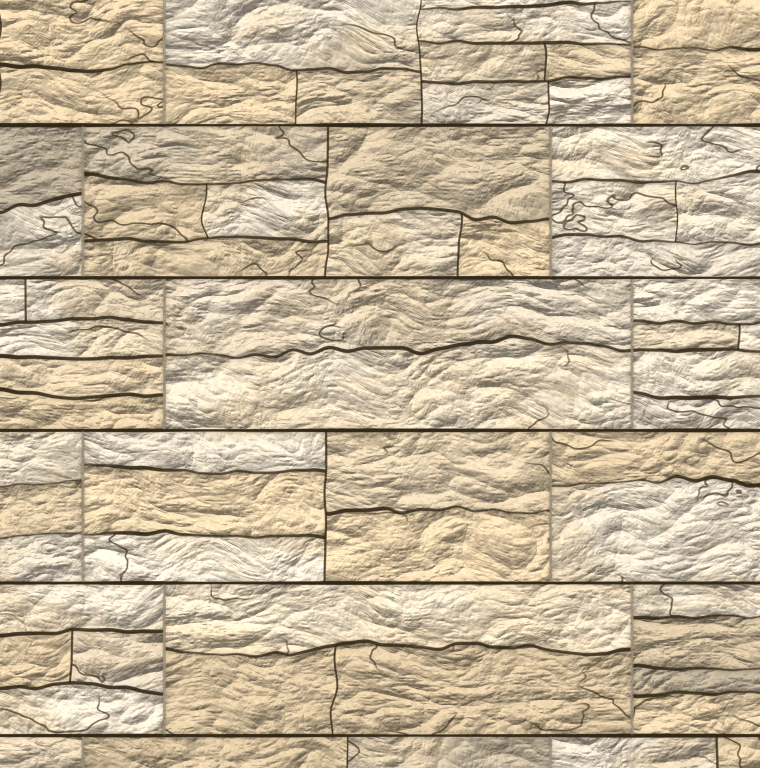
Reproduce this texture procedurally as a Shadertoy shader.

```glsl
// Split-face ledge stone cladding: staggered panels of rough cream, tan and grey courses.

// Layout, in canvas heights
const float ROW_HEIGHT = 0.1987;
const float FIRST_ROW = 0.163;
const float PANEL_WIDTH = 0.609;
const float EVEN_SHIFT = 0.108;
const float ODD_SHIFT = 0.214;

// Line widths and surface strength
const float LEDGE_WIDTH = 0.0021;
const float PANEL_JOINT = 0.0019;
const float STONE_JOINT = 0.0013;
const float CRACK_WIDTH = 0.0010;
const float RELIEF = 5.2;
const float GRAIN = 0.17;

// Colours
const vec3 CREAM = vec3(0.875, 0.825, 0.745);
const vec3 TAN = vec3(0.825, 0.740, 0.605);
const vec3 GREY = vec3(0.700, 0.650, 0.570);
const vec3 MORTAR = vec3(0.620, 0.570, 0.480);
const vec3 CREVICE = vec3(0.190, 0.150, 0.085);

float hash(vec2 p) {
    vec3 q = fract(p.xyx * 0.1031);
    q += dot(q, q.yzx + 33.33);
    return fract((q.x + q.y) * q.z);
}

float noise(vec2 p) {
    vec2 i = floor(p), f = fract(p);
    f = f * f * (3.0 - 2.0 * f);
    return mix(mix(hash(i), hash(i + vec2(1, 0)), f.x),
               mix(hash(i + vec2(0, 1)), hash(i + vec2(1, 1)), f.x), f.y);
}

float fbm(vec2 p, int octaves) {
    float sum = 0.0, amp = 0.5;
    for (int i = 0; i < octaves; i++) {
        sum += amp * noise(p);
        p = mat2(1.6, 1.2, -1.2, 1.6) * p + 17.3;
        amp *= 0.5;
    }
    return sum / (1.0 - 2.0 * amp * 0.5);
}

// Chipped rock height: creased noise, stretched along the bedding
float rockHeight(vec2 p) {
    p += 0.035 * vec2(noise(p * 13.0), noise(p * 13.0 + 40.0));
    p *= vec2(13.0, 25.0);
    float sum = 0.0, amp = 0.5;
    for (int i = 0; i < 5; i++) {
        sum += amp * abs(2.0 * noise(p) - 1.0);
        p = mat2(1.75, 0.95, -0.95, 1.75) * p + 9.1;
        amp *= 0.5;
    }
    return sum;
}

float crackField(vec2 p) { return fbm(p * vec2(8.0, 15.0) + 70.0, 4); }

float line(float d, float width, float soft) {
    return 1.0 - smoothstep(width - soft, width + soft, d);
}

void mainImage(out vec4 fragColor, in vec2 fragCoord) {
    vec2 p = fragCoord / iResolution.y;
    float soft = max(0.8 / iResolution.y, 0.0008);

    // Panel grid, counted down from the top
    float rowPos = (1.0 - p.y - FIRST_ROW) / ROW_HEIGHT;
    float row = floor(rowPos), v = rowPos - row;
    float colPos = (p.x - mix(EVEN_SHIFT, ODD_SHIFT, mod(row, 2.0))) / PANEL_WIDTH;
    float col = floor(colPos), x = (colPos - col) * PANEL_WIDTH;
    vec2 id = vec2(col, row) * 7.0 + 31.0;

    // Most panels divide into two blocks with their own courses
    float bentX = x + 0.012 * (noise(p * vec2(4.0, 28.0)) - 0.5);
    float split = PANEL_WIDTH * mix(0.35, 0.65, hash(id));
    float hasSplit = step(0.25, hash(id + 1.3));
    float side = hasSplit * step(split, bentX);
    float left = side * split;
    float right = mix(PANEL_WIDTH, split, hasSplit * (1.0 - side));
    vec2 blockId = id + side * 3.7;

    // Uneven courses with wavy ledges
    float count = 2.0 + floor(2.99 * hash(blockId + 2.1));
    float top = 0.0, bottom = 1.0, course = 0.0;
    for (float k = 1.0; k < 4.0; k++) {
        if (k >= count) break;
        float wave = 0.26 * (noise(vec2(p.x * 9.0, k + row * 5.0)) - 0.5)
                   + 0.09 * (noise(vec2(p.x * 42.0, k + row * 5.0)) - 0.5);
        float edge = (k + 0.5 * (hash(blockId + k * 1.7) - 0.5) + wave) / count;
        if (v > edge) { top = edge; course = k; }
        else bottom = min(bottom, edge);
    }

    // Some courses break into two stones
    vec2 courseId = blockId + vec2(course * 2.3, course * 5.1);
    float cut = mix(left, right, mix(0.3, 0.7, hash(courseId + 4.0)));
    float hasCut = step(0.62, hash(courseId + 6.0));
    vec2 stoneId = courseId + 0.9 * hasCut * step(cut, bentX);

    // Stone tint with stains
    float pick = hash(stoneId + 8.0);
    vec3 color = mix(CREAM, TAN, smoothstep(0.35, 0.6, pick));
    color = mix(color, GREY, 0.85 * smoothstep(0.86, 0.9, pick));
    color = mix(color, TAN, 0.6 * smoothstep(0.45, 0.7, fbm(p * vec2(7.0, 13.0), 4)));
    color *= mix(0.95, 1.05, hash(stoneId + 12.0));

    // Relief lit from above, plus fine grain
    vec2 q = p + 3.0 * vec2(hash(stoneId), hash(stoneId + 15.0));
    float slope = rockHeight(q) - rockHeight(q + vec2(-0.001, 0.002));
    float grain = 0.6 * noise(q * vec2(230.0, 300.0)) + 0.4 * noise(q * 480.0) - 0.5;
    color *= 1.0 + clamp(RELIEF * slope, -0.42, 0.2) + GRAIN * grain;

    // Patchy cracks of even width
    float f = crackField(q), e = 0.0015;
    vec2 grad = vec2(crackField(q + vec2(e, 0)) - f, crackField(q + vec2(0, e)) - f) / e;
    float patchy = smoothstep(0.5, 0.68, noise(q * vec2(9.0, 14.0) + 5.0));
    float crack = line(abs(f - 0.5) / (length(grad) + 0.8), CRACK_WIDTH, soft);
    color = mix(color, CREVICE, 0.68 * crack * patchy);

    // Ledge shadows and dark gaps between courses
    float below = (v - top) * ROW_HEIGHT, above = (bottom - v) * ROW_HEIGHT;
    float wear = noise(p * vec2(11.0, 6.0) + 3.0);
    color *= 1.0 - 0.28 * exp(-below / 0.004) - 0.18 * exp(-above / 0.004);
    float gap = line(min(below, above), LEDGE_WIDTH * mix(0.35, 1.35, wear), soft);
    color = mix(color, CREVICE, gap * mix(0.55, 0.95, wear));

    // Upright joints inside and between panels
    float inner = min(mix(1.0, abs(bentX - split), hasSplit), mix(1.0, abs(bentX - cut), hasCut));
    color = mix(color, CREVICE, 0.8 * line(inner, STONE_JOINT * mix(0.5, 1.3, wear), soft));
    float outer = min(x, PANEL_WIDTH - x);
    color *= 1.0 - 0.25 * exp(-outer / 0.003);
    color = mix(color, MORTAR * (1.0 + 0.3 * grain), 0.85 * line(outer, PANEL_JOINT, soft));

    // Straight dark bed between rows
    float bed = min(v, 1.0 - v) * ROW_HEIGHT;
    color = mix(color, CREVICE, 0.85 * line(bed, LEDGE_WIDTH * mix(0.6, 1.0, wear), soft));

    fragColor = vec4(clamp(color, 0.0, 1.0), 1.0);
}
```
